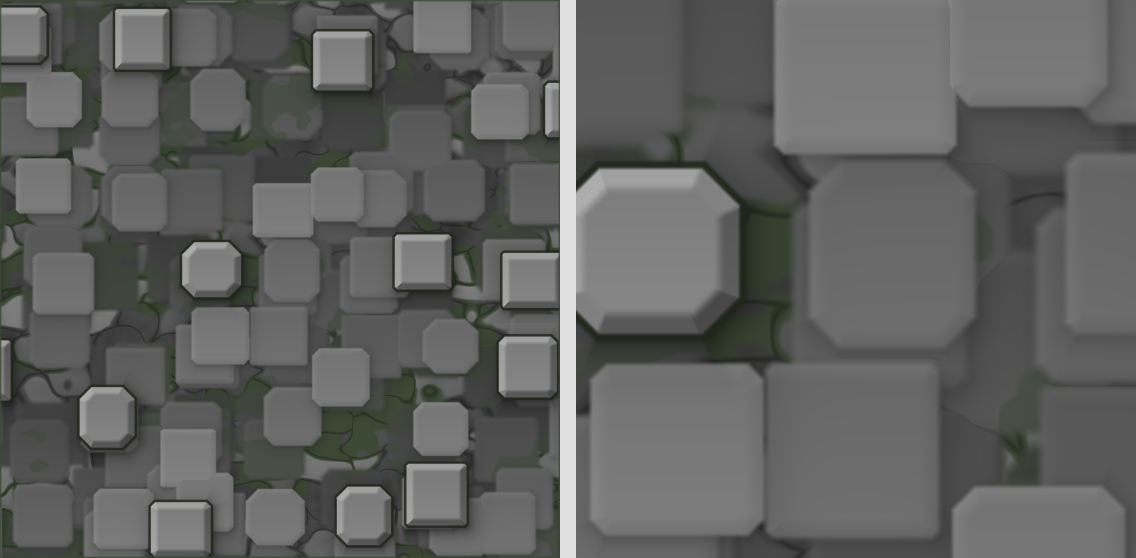
Left: the whole. Right: its middle third, enlarged.
Write a Shadertoy shader that draws this texture.

```glsl
// Stacked grey stone blocks with beveled edges over mossy rubble.

const vec3 MOSS = vec3(0.235, 0.285, 0.205);
const vec3 OUTLINE = vec3(0.13, 0.15, 0.11);
const vec2 LIGHT_DIR = vec2(-0.64, 0.77);
const float GRID = 7.0;
const int FLAT_LAYERS = 5;

float hash(vec2 p) {
    return fract(sin(dot(p, vec2(127.1, 311.7))) * 43758.545);
}

vec2 hash2(vec2 p) {
    return vec2(hash(p), hash(p + 37.3));
}

float noise(vec2 p) {
    vec2 i = floor(p), f = fract(p);
    f = f * f * (3.0 - 2.0 * f);
    return mix(mix(hash(i), hash(i + vec2(1, 0)), f.x),
               mix(hash(i + vec2(0, 1)), hash(i + vec2(1, 1)), f.x), f.y);
}

float fbm(vec2 p) {
    return 0.55 * noise(p) + 0.3 * noise(p * 2.1 + 5.0) + 0.15 * noise(p * 4.3 + 9.0);
}

// Rounded box whose corners are cut by a chamfer
float chamferBox(vec2 p, vec2 halfSize, float chamfer) {
    float radius = 0.006;
    vec2 q = abs(p) - halfSize + radius;
    float box = length(max(q, 0.0)) + min(max(q.x, q.y), 0.0) - radius;
    float corner = (q.x + q.y + 2.0 * chamfer - 2.0 * radius) * 0.707;
    return max(box, corner);
}

// Scattered blocks: x = distance, y = height within the block, z = random tone
vec3 blocks(vec2 p, float density, float size, float seed) {
    vec2 base = floor(p * GRID);
    vec3 nearest = vec3(1.0, 0.0, 0.5);
    for (int j = -1; j <= 1; j++)
    for (int i = -1; i <= 1; i++) {
        vec2 cell = base + vec2(i, j);
        vec2 id = cell + seed * 17.0;
        if (hash(id + 3.7) > density) continue;
        vec2 local = p - (cell + 0.2 + 0.6 * hash2(id)) / GRID;
        vec2 halfSize = size * (0.93 + 0.14 * hash2(id + 71.0));
        float d = chamferBox(local, halfSize, 0.012 * hash(id + 9.1));
        if (d < nearest.x) nearest = vec3(d, local.y / size, hash(id + 23.0));
    }
    return nearest;
}

// How far the nearest block edge faces the light, from -1 to 1
float edgeLight(vec2 p, float d, float density, float size, float seed) {
    float e = 0.003;
    vec2 slope = vec2(blocks(p + vec2(e, 0), density, size, seed).x,
                      blocks(p + vec2(0, e), density, size, seed).x) - d;
    return dot(slope / max(length(slope), 0.0005), LIGHT_DIR);
}

// Flat pebbles, dark gaps and moss
vec3 rubble(vec2 p, float moss) {
    vec2 q = p * vec2(12.0, 19.0);
    q += 0.9 * vec2(noise(p * 26.0), noise(p * 26.0 + 40.0));
    float first = 9.0, second = 9.0;
    vec2 stone = vec2(0.0), offset = vec2(0.0);
    for (int j = -1; j <= 1; j++)
    for (int i = -1; i <= 1; i++) {
        vec2 cell = floor(q) + vec2(i, j);
        vec2 toStone = q - cell - 0.15 - 0.7 * hash2(cell);
        float d = length(toStone);
        if (d < first) {
            second = first; first = d; stone = cell; offset = toStone;
        } else second = min(second, d);
    }
    float gap = second - first;
    vec3 ground = mix(vec3(0.2 + 0.13 * fbm(p * 22.0)), MOSS, moss);
    ground *= mix(0.72, 1.0, smoothstep(0.0, 0.12, gap));
    float tone = 0.3 + 0.2 * hash(stone + 8.0) + 0.07 * dot(offset, LIGHT_DIR);
    float mask = smoothstep(0.12, 0.3, gap) * step(0.48, hash(stone + 51.0));
    return mix(ground, vec3(tone), mask);
}

// Soft, low blocks; height runs from 0 (sunken) to 1 (raised)
vec3 flatLayer(vec3 under, vec2 p, float height, float moss, float seed) {
    float density = mix(0.72, 0.32, height);
    float size = mix(0.058, 0.051, height);
    vec3 b = blocks(p, density, size, seed);
    float light = edgeLight(p, b.x, density, size, seed);
    float shade = exp(-max(b.x, 0.0) / 0.008) * (0.6 - 0.4 * light);
    under *= 1.0 - mix(0.08, 0.26, height) * shade;
    float tone = mix(0.265, 0.475, height) + 0.035 * (b.z - 0.5) - 0.018 * b.y;
    tone += smoothstep(-0.013, 0.0, b.x) * light * mix(0.012, 0.055, height);
    vec3 face = mix(vec3(tone), MOSS, 0.45 * moss * step(height, 0.3));
    float soft = mix(0.006, 0.002, height);
    return mix(under, face, smoothstep(soft, -soft, b.x));
}

// Tall blocks with a bright bevel, dark outline and cast shadow
vec3 tallLayer(vec3 under, vec2 p, float pixel, float seed) {
    float density = 0.27, size = 0.053;
    vec3 b = blocks(p, density, size, seed);
    float light = edgeLight(p, b.x, density, size, seed);
    float shade = exp(-max(b.x, 0.0) / 0.012) * (0.55 - 0.4 * light);
    under *= 1.0 - 0.6 * shade;
    float tone = 0.505 - 0.025 * b.y + 0.02 * (b.z - 0.5);
    float bevel = smoothstep(-0.017, -0.009, b.x);
    tone += bevel * light * (light > 0.0 ? 0.19 : 0.24);
    vec3 color = mix(under, vec3(tone), smoothstep(pixel, -pixel, b.x));
    return mix(color, OUTLINE, 0.85 * smoothstep(0.0035, 0.001, abs(b.x - 0.001)));
}

void mainImage(out vec4 fragColor, in vec2 fragCoord) {
    vec2 p = fragCoord / iResolution.y;
    float pixel = 1.0 / iResolution.y;
    float moss = smoothstep(0.53, 0.57, fbm(p * vec2(13.0, 17.0) + 2.0));

    vec3 color = rubble(p, moss);
    for (int i = 0; i < FLAT_LAYERS; i++) {
        float height = float(i) / float(FLAT_LAYERS - 1);
        color = flatLayer(color, p, height, moss, float(i) + 1.0);
    }
    color = tallLayer(color, p, pixel, 8.0);

    // Thin mossy frame
    vec2 toEdge = min(p, iResolution.xy / iResolution.y - p);
    float frame = smoothstep(0.004, 0.001, min(toEdge.x, toEdge.y));
    fragColor = vec4(mix(color, MOSS, 0.8 * frame), 1.0);
}
```
